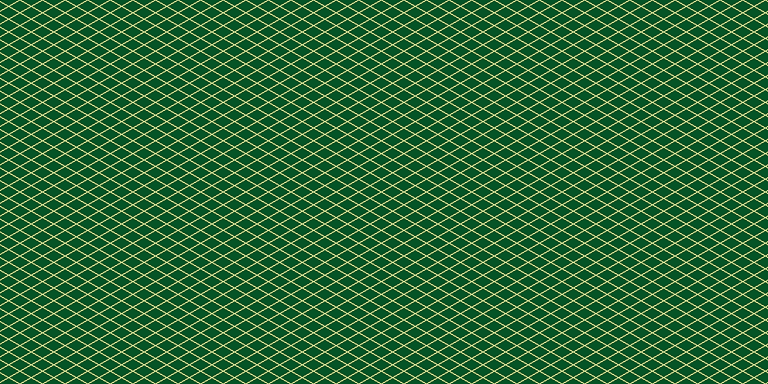
A Shadertoy shader for this pattern:

```glsl
// Fine lattice of thin cream threads forming small flat diamonds on green cloth.
// Folding each repeat into one quadrant turns all four sides into a single line,
// rippled into soft stair steps; subsamples smooth the edges.

const vec2 REPEATS = vec2(34.0, 30.0);
const vec2 CROSSING = vec2(0.026, 1.0);   // one crossing, in canvas fractions
const float STEPS = 8.0;                  // stair steps across one repeat
const float STEP_DEPTH = 0.75;            // 0 is straight, 1 has flat treads
const float THREAD_HALF = 0.0016;         // vertical half widths, canvas heights
const float SHADOW_HALF = 0.0046;
const float TAU = 6.28318;
const int SUBSAMPLES = 6;

const vec3 GROUND = vec3(0.02, 0.33, 0.15);
const vec3 SHADOW = vec3(0.00, 0.24, 0.07);
const vec3 THREAD = vec3(0.96, 0.98, 0.67);

// A unit slope rippled into soft steps.
float softStairs(float x, float steps, float depth) {
    return x - depth * sin(TAU * steps * x) / (TAU * steps);
}

// Vertical distance, in canvas heights, to the nearest lattice line.
float latticeDistance(vec2 uv, vec2 repeats, vec2 crossing) {
    vec2 cell = abs(fract((uv - crossing) * repeats + 0.5) - 0.5);
    return abs(softStairs(cell.x, STEPS, STEP_DEPTH) - cell.y) / repeats.y;
}

// Hard-edged cloth colour: thread, narrow shadow beside it, then ground.
vec3 clothColor(float d, float threadHalf, float shadowHalf) {
    vec3 color = mix(SHADOW, GROUND, step(shadowHalf, d));
    return mix(THREAD, color, step(threadHalf, d));
}

void mainImage(out vec4 fragColor, in vec2 fragCoord) {
    // Average the cloth over one screen pixel.
    vec3 sum = vec3(0.0);
    for (int j = 0; j < SUBSAMPLES; j++) {
        for (int i = 0; i < SUBSAMPLES; i++) {
            vec2 offset = (vec2(i, j) + 0.5) / float(SUBSAMPLES) - 0.5;
            vec2 uv = (fragCoord + offset) / iResolution.xy;
            float d = latticeDistance(uv, REPEATS, CROSSING);
            sum += clothColor(d, THREAD_HALF, SHADOW_HALF);
        }
    }
    fragColor = vec4(sum / float(SUBSAMPLES * SUBSAMPLES), 1.0);
}
```
